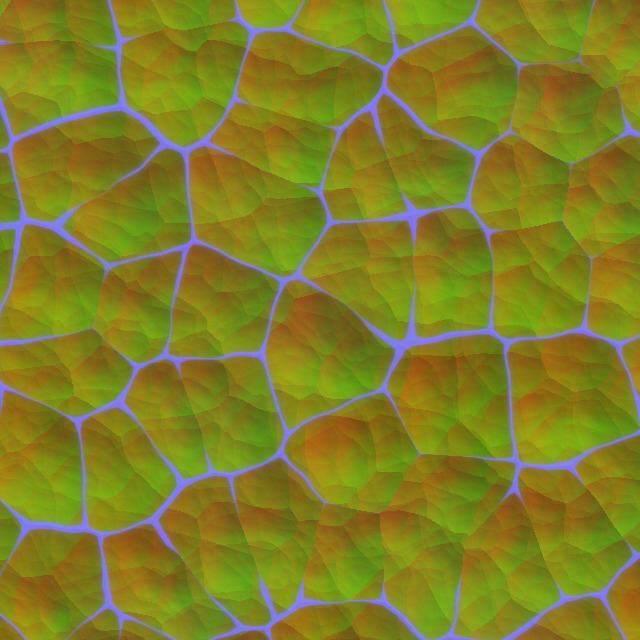
This texture is drawn by a Shadertoy shader. Its source:

```glsl
#define CELLS 6.5
#define JITTER 0.9
#define RELIEF 0.13
#define OCTAVES 5
#define WARP 0.018
#define VEIN_WIDTH 0.022
#define HALO_WIDTH 0.042
#define BASE_BLUE 0.085
#define VEIN_COLOR vec3(0.51, 0.48, 0.97)

vec2 hash22(vec2 p) {
    vec3 q = fract(p.xyx * vec3(0.1031, 0.1030, 0.0973));
    q += dot(q, q.yzx + 33.33);
    return fract((q.xx + q.yz) * q.zy);
}

vec2 noise2(vec2 p) {
    vec2 i = floor(p), f = fract(p);
    f = f * f * (3.0 - 2.0 * f);
    return mix(mix(hash22(i), hash22(i + vec2(1, 0)), f.x),
               mix(hash22(i + vec2(0, 1)), hash22(i + vec2(1, 1)), f.x), f.y);
}

// Smooth wobble that bends the cell walls
vec2 wobble(vec2 p) {
    return noise2(p * 9.0) - 0.5 + 0.35 * (noise2(p * 27.0 + 40.0) - 0.5);
}

vec2 site(vec2 cell) {
    return cell + 0.5 + JITTER * (hash22(cell + 71.0) - 0.5);
}

// Vector from the nearest site to p
vec2 nearestOffset(vec2 p, out vec2 home) {
    vec2 base = floor(p), best = vec2(9.0);
    home = base;
    for (int y = -1; y <= 1; y++)
    for (int x = -1; x <= 1; x++) {
        vec2 cell = base + vec2(x, y);
        vec2 d = p - site(cell);
        if (dot(d, d) < dot(best, best)) { best = d; home = cell; }
    }
    return best;
}

// Distances to the closest and the second closest cell wall
vec2 wallDistances(vec2 p, vec2 home, vec2 offset) {
    vec2 walls = vec2(9.0);
    for (int y = -2; y <= 2; y++)
    for (int x = -2; x <= 2; x++) {
        if (x == 0 && y == 0) continue;
        vec2 other = p - site(home + vec2(x, y));
        float d = dot(0.5 * (offset + other), normalize(other - offset));
        walls = d < walls.x ? vec2(d, walls.x) : vec2(walls.x, min(walls.y, d));
    }
    return walls;
}

// Slope of a rounded dome
vec2 domeSlope(vec2 offset) {
    return offset / (0.28 + length(offset));
}

void mainImage(out vec4 fragColor, in vec2 fragCoord) {
    vec2 uv = fragCoord / iResolution.y;
    vec2 bend = wobble(uv);
    vec2 p = (uv + WARP * bend) * CELLS;

    // Large domes
    vec2 home;
    vec2 offset = nearestOffset(p, home);
    vec2 walls = wallDistances(p, home, offset);
    vec2 dome = domeSlope(offset);
    vec2 slope = RELIEF * dome;

    // Smaller facets, shifted by the dome they lie on
    float scale = CELLS * 1.35, weight = RELIEF * 0.66;
    for (int i = 1; i < OCTAVES; i++) {
        vec2 unusedHome;
        vec2 q = (uv + 1.6 * WARP * bend) * scale + 0.3 * dome + 19.0 * float(i);
        slope += weight * domeSlope(nearestOffset(q, unusedHome));
        scale *= 1.8;
        weight *= 0.58;
    }

    // Veins fade along the walls and swell at the junctions
    vec2 patches = noise2(uv * 6.0 + 13.0);
    float reach = length(offset) + 0.5 * (patches.x - 0.5);
    float strength = smoothstep(0.3, 0.62, reach);
    float junction = 1.0 - smoothstep(0.0, 0.13, walls.y);
    float swell = smoothstep(0.5, 0.85, noise2(uv * 11.0 + 5.0).y);
    float width = VEIN_WIDTH * strength * (0.35 + 0.8 * swell + 0.9 * junction);
    float soft = max(0.012, CELLS / iResolution.y);
    float core = strength * (1.0 - smoothstep(width - 0.5 * soft, width + soft, walls.x));
    float halo = strength * exp(-max(walls.x - width, 0.0) / HALO_WIDTH);

    // Slope tints red and green, flat ground turns blue
    slope *= 1.0 - 0.5 * halo;
    vec3 color = vec3(0.5 - slope.x, 0.5 - 1.12 * slope.y, BASE_BLUE);
    color.b += 0.36 * halo * halo + 0.05 * halo + 0.05 * (patches.y - 0.5);
    color = mix(color, VEIN_COLOR - vec3(0.5 * slope, 0.0), 0.92 * core);
    fragColor = vec4(clamp(color, 0.0, 1.0), 1.0);
}
```
